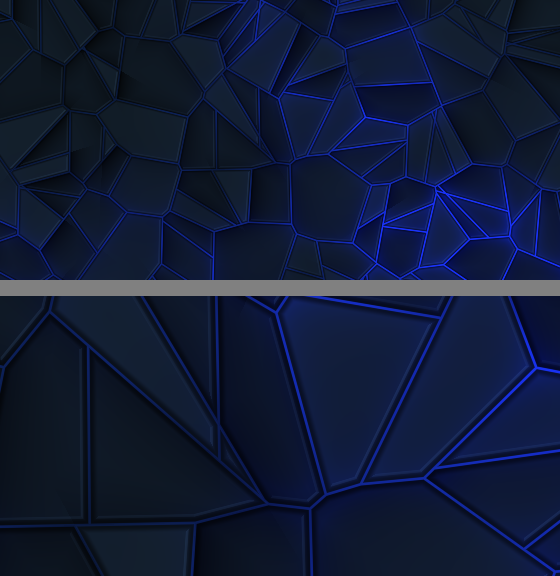
Top: the whole. Bottom: its middle third, enlarged.
Write a WebGL 2 fragment shader that draws this background.

```glsl
#version 300 es
precision highp float;

uniform vec2 u_resolution;
out vec4 fragColor;

vec2 hash2(vec2 p) {
    vec3 q = fract(p.xyx * vec3(0.1031, 0.1030, 0.0973));
    q += dot(q, q.yzx + 33.33);
    return fract((q.xx + q.yz) * q.zy);
}

float gradientDot(vec2 cell, vec2 offset) {
    float angle = 6.2832 * hash2(cell + 40.0).x;
    return dot(vec2(cos(angle), sin(angle)), offset);
}

float gradientNoise(vec2 p) {
    vec2 i = floor(p), f = fract(p);
    vec2 u = f * f * f * (f * (f * 6.0 - 15.0) + 10.0);
    vec2 x = vec2(1, 0);
    return mix(mix(gradientDot(i, f), gradientDot(i + x, f - x), u.x),
               mix(gradientDot(i + x.yx, f - x.yx), gradientDot(i + 1.0, f - 1.0), u.x), u.y);
}

vec2 sitePosition(vec2 id) { return id + hash2(id); }

// Squared distance less a random weight: straight edges, uneven cell sizes
float power(vec2 id, vec2 p) {
    vec2 d = p - sitePosition(id);
    return dot(d, d) - 0.35 * hash2(id + 7.0).x;
}

// Up to two cuts per cell, fanning out from a shared pivot
vec2 cutNormal(vec2 id, float k) {
    float angle = 6.2832 * hash2(id + 17.0).y + mix(-0.2, 0.32, k);
    return vec2(-sin(angle), cos(angle));
}

float cutDistance(vec2 id, vec2 q, float k) {
    vec2 h = hash2(id + 17.0);
    vec2 pivot = 0.55 * vec2(cos(6.2832 * h.y), sin(6.2832 * h.y));
    return h.x < 0.35 + 0.3 * k ? 9.0 : dot(q - pivot, cutNormal(id, k));
}

float plateHeight(vec2 id, vec2 q, vec2 flip) {
    vec2 side = step(0.0, vec2(cutDistance(id, q, 0.0), cutDistance(id, q, 1.0)));
    return hash2(id + abs(side - flip) * vec2(31, 57) + 91.0).x;
}

float nearest = 9.0, shadow = 0.0, halo = 0.0;
vec2 edgeNormal = vec2(0);

// Collects the line, cast shadow and light spill of one plate edge
void addEdge(float dist, vec2 normal, float rise) {
    float facing = 0.6 + 0.4 * dot(normal, vec2(-0.8, 0.6));
    shadow = max(shadow, smoothstep(0.0, 0.5, rise) * facing * exp(-dist / 0.045));
    halo += exp(-dist / 0.022);
    if (dist < nearest) {
        nearest = dist;
        edgeNormal = normal;
    }
}

void main() {
    const float density = 4.7;
    vec2 uv = gl_FragCoord.xy / u_resolution.y;
    float px = 1.0 / u_resolution.y;
    vec2 p = uv * density;

    // Owning cell
    vec2 id = floor(p);
    float best = 99.0;
    for (int n = 0; n < 25; n++) {
        vec2 other = floor(p) + vec2(n % 5, n / 5) - 2.0;
        float d = power(other, p);
        if (d < best) {
            best = d;
            id = other;
        }
    }
    vec2 q = p - sitePosition(id);
    float height = plateHeight(id, q, vec2(0));

    // Outer edges
    for (int n = 0; n < 25; n++) {
        vec2 other = id + vec2(n % 5, n / 5) - 2.0;
        if (n == 12) continue;
        vec2 toOther = sitePosition(other) - sitePosition(id);
        float dist = (power(other, p) - best) / (2.0 * length(toOther));
        float rise = plateHeight(other, p - sitePosition(other), vec2(0)) - height;
        addEdge(max(dist, 0.0) / density, normalize(toOther), rise);
    }

    // Inner cuts
    for (float k = 0.0; k < 2.0; k++) {
        float d = cutDistance(id, q, k);
        float rise = plateHeight(id, q, vec2(1.0 - k, k)) - height;
        addEdge(abs(d) / density, -sign(d) * cutNormal(id, k), rise);
    }

    // Lit zones: a diagonal band and a weaker strip along the bottom
    vec2 start = vec2(1.1, 0.85), along = vec2(0.75, -0.77);
    float t = clamp(dot(uv - start, along) / dot(along, along), 0.0, 1.0);
    float offBand = length(uv - start - along * t);
    float zone = exp(-9.0 * offBand * offBand) + 0.55 * (1.0 - smoothstep(0.05, 0.6, uv.y));
    float glow = clamp(zone * (0.75 + 1.1 * gradientNoise(uv * 3.2)), 0.0, 1.2);

    // Plate faces
    float tilt = dot(q, hash2(id + 63.0) - 0.5);
    vec3 color = mix(vec3(0.056, 0.092, 0.128), vec3(0.075, 0.122, 0.168), clamp(height + tilt, 0.0, 1.0));
    color *= 1.0 - 0.8 * shadow;
    color += vec3(0.0, 0.004, 0.085) * glow * (1.0 - 0.5 * shadow);
    color += vec3(0.0, 0.012, 0.15) * glow * min(halo, 1.8);

    // Groove, bevel and glowing seam
    color *= mix(0.5, 1.0, smoothstep(0.003, 0.011, nearest));
    float bevel = 1.0 - smoothstep(0.001, 0.001 + px, abs(nearest - 0.009));
    color += vec3(0.04, 0.06, 0.085) * bevel * max(dot(edgeNormal, vec2(0.8, -0.6)), 0.0);
    float seam = 1.0 - smoothstep(0.0008, 0.0012 + px, nearest);
    float strength = 0.65 + 0.5 * gradientNoise(uv * 6.0 + 20.0);
    vec3 seamColor = mix(vec3(0.045, 0.13, 0.32), vec3(0.1, 0.2, 0.98), min(glow, 1.0));
    color = mix(color, seamColor, seam * clamp(strength + 0.4 * glow, 0.0, 1.0));

    fragColor = vec4(color, 1.0);
}
```
